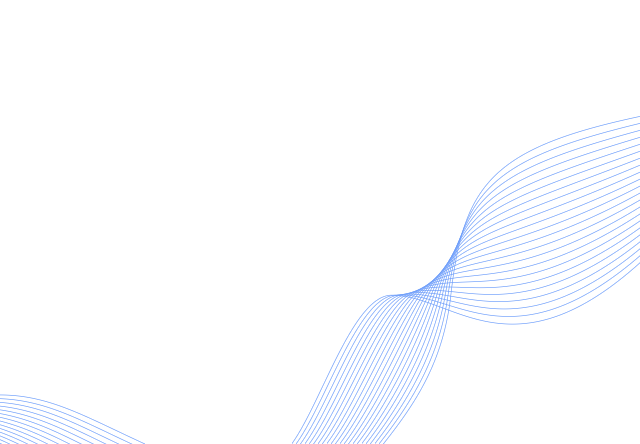
Reproduce this background procedurally as a WebGL 2 fragment shader.

```glsl
#version 300 es
precision highp float;
// Thin blue lines on white, forming a twisted ribbon and a low wave at the left.
// Each band blends two cubic Bezier curves; every line is solved for its height
// at the pixel's x, and its slope turns that height into a distance.

#define FRAME vec2(768.0, 534.0)
#define LINES 22
#define LINE_WIDTH 0.8
#define LINE_COLOR vec3(0.42, 0.61, 0.98)
#define BACKGROUND vec3(1.0)

uniform vec2 u_resolution;
out vec4 fragColor;

// Columns are the four control points, in frame units.
const mat4x2 WAVE_TOP = mat4x2(0, 59, 60, 59, 104, 32, 174, 0);
const mat4x2 WAVE_LOW = mat4x2(0, -35, 60, -81, 104, -132, 174, -153);
const mat4x2 RISE_LEFT = mat4x2(350, 0, 386, 50, 423.75, 179, 470, 179);
const mat4x2 RISE_RIGHT = mat4x2(460, 0, 496, 46, 531.62, 95.88, 541, 179);
const mat4x2 FAN_LOW = mat4x2(470, 179, 544, 179, 614, 79, 768, 218);
const mat4x2 FAN_TOP = mat4x2(541, 179, 556, 312, 590, 356, 768, 394);

vec2 bezierPoint(mat4x2 curve, float s) {
    float r = 1.0 - s;
    return curve * vec4(r * r * r, 3.0 * s * r * r, 3.0 * s * s * r, s * s * s);
}

vec2 bezierTangent(mat4x2 curve, float s) {
    float r = 1.0 - s;
    return curve * vec4(-r * r, r * (r - 2.0 * s), s * (2.0 * r - s), s * s);
}

// Distance to a curve whose x always increases.
float curveDistance(mat4x2 curve, vec2 p) {
    if (p.x < curve[0].x || p.x >= curve[3].x) return 1e4;
    float low = 0.0, high = 1.0;
    for (int i = 0; i < 18; i++) {
        float middle = 0.5 * (low + high);
        if (bezierPoint(curve, middle).x < p.x) low = middle;
        else high = middle;
    }
    float s = 0.5 * (low + high);
    vec2 tangent = normalize(bezierTangent(curve, s));
    return abs(p.y - bezierPoint(curve, s).y) * abs(tangent.x);
}

mat4x2 blend(mat4x2 a, mat4x2 b, float t) {
    return a * (1.0 - t) + b * t;
}

// Share of a pixel covered by a line at distance d.
float lineCoverage(float d, float pixel) {
    float halfLine = 0.5 * LINE_WIDTH, halfPixel = 0.5 * pixel;
    float overlap = min(d + halfLine, halfPixel) - max(d - halfLine, -halfPixel);
    return clamp(overlap / pixel, 0.0, 1.0);
}

void main() {
    vec2 p = gl_FragCoord.xy / u_resolution * FRAME;
    float pixel = FRAME.x / u_resolution.x;
    vec3 color = BACKGROUND;

    for (int i = 0; i < LINES; i++) {
        float t = float(i) / float(LINES - 1);
        float d = curveDistance(blend(WAVE_TOP, WAVE_LOW, t), p);
        d = min(d, curveDistance(blend(RISE_LEFT, RISE_RIGHT, t), p));
        d = min(d, curveDistance(blend(FAN_LOW, FAN_TOP, t), p));
        color = mix(color, LINE_COLOR, lineCoverage(d, pixel));
    }
    fragColor = vec4(color, 1.0);
}
```
